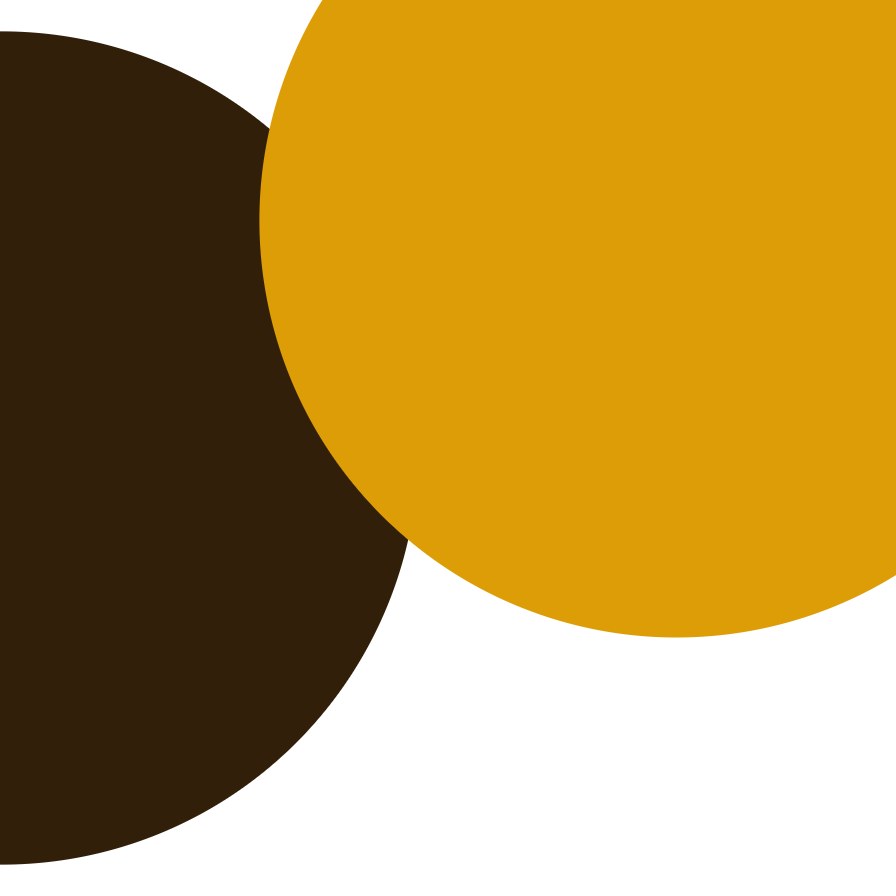
Write a WebGL 2 fragment shader that draws this background.

```glsl
#version 300 es
precision highp float;
// Two large overlapping discs, dark brown and gold, on a white ground.

uniform vec2 u_resolution;
out vec4 fragColor;

const vec3 WHITE = vec3(1.0);
const vec3 BROWN = vec3(0.192, 0.122, 0.035);
const vec3 GOLD = vec3(0.867, 0.616, 0.027);

// Signed distance to a circle, negative inside
float circleDistance(vec2 point, vec2 center, float radius) {
    return length(point - center) - radius;
}

// Lays a smooth-edged shape over the base colour
vec3 paint(vec3 base, vec3 color, float dist, float pixel) {
    float coverage = clamp(0.5 - dist / pixel, 0.0, 1.0);
    return mix(base, color, coverage);
}

void main() {
    // Canvas units: the shorter side spans 0 to 1
    float pixel = 1.0 / min(u_resolution.x, u_resolution.y);
    vec2 point = gl_FragCoord.xy * pixel;

    float brownDisc = circleDistance(point, vec2(0.002, 0.5), 0.465);
    float goldDisc = circleDistance(point, vec2(0.755, 0.754), 0.4655);

    // Back to front
    vec3 color = paint(WHITE, BROWN, brownDisc, pixel);
    color = paint(color, GOLD, goldDisc, pixel);

    fragColor = vec4(color, 1.0);
}
```
